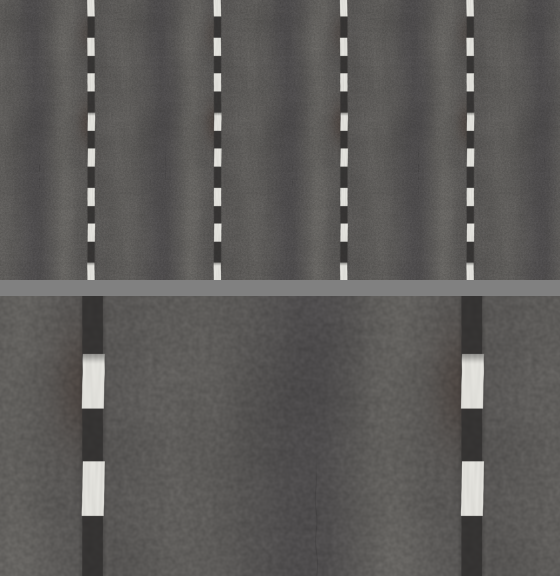
Top, the full canvas; bottom, a detail of the centre.
Reproduce this texture procedurally as a Shadertoy shader.

```glsl
// All lengths are fractions of the canvas height.
const float LANE_WIDTH = 0.4514;
const float FIRST_LINE = 0.3255;
const float LINE_WIDTH = 0.0262;
const float DASH_PERIOD = 0.1339;
const float DASH_LENGTH = 0.0650;
const float DASH_STAGGER = 0.0033;
const float DASH_JITTER = 0.0020;
const float DASH_TILT = 0.045;
const float GRAIN_SCALE = 140.0;
const float GRAIN_AMOUNT = 0.10;
const float BLOTCH_AMOUNT = 0.09;
const float STREAK_AMOUNT = 0.07;
const float CRACK_WIDTH = 0.0016;

const vec3 ASPHALT = vec3(0.342, 0.335, 0.329);
const vec3 WHEEL_TRACK = vec3(0.297, 0.289, 0.294);
const vec3 WORN_ASPHALT = vec3(0.394, 0.387, 0.375);
const vec3 RUST_STAIN = vec3(0.275, 0.235, 0.215);
const vec3 WHITE_PAINT = vec3(0.880, 0.877, 0.857);
const vec3 DARK_PAINT = vec3(0.208, 0.202, 0.199);

float hash(vec2 p) {
    vec3 q = fract(vec3(p.xyx) * 0.1031);
    q += dot(q, q.yzx + 33.33);
    return fract((q.x + q.y) * q.z);
}

float cornerSlope(vec2 cell, vec2 toPoint) {
    float angle = 6.2832 * hash(cell);
    return dot(vec2(cos(angle), sin(angle)), toPoint);
}

float gradientNoise(vec2 p) {
    vec2 cell = floor(p), f = fract(p);
    vec2 u = f * f * f * (f * (f * 6.0 - 15.0) + 10.0);
    vec2 e = vec2(1.0, 0.0);
    float low = mix(cornerSlope(cell, f), cornerSlope(cell + e, f - e), u.x);
    float high = mix(cornerSlope(cell + e.yx, f - e.yx),
                     cornerSlope(cell + e.xx, f - e.xx), u.x);
    return mix(low, high, u.y);
}

float fractalNoise(vec2 p) {
    float sum = 0.0, amplitude = 0.6;
    for (int i = 0; i < 4; i++) {
        sum += amplitude * gradientNoise(p);
        p = p * 2.03 + 17.3;
        amplitude *= 0.5;
    }
    return sum;
}

float bump(float x, float center, float radius) {
    float d = (x - center) / radius;
    return exp(-d * d);
}

// Coverage of the band |x| < halfWidth with softened edges.
float band(float x, float halfWidth, float soft) {
    return 1.0 - smoothstep(-soft, soft, abs(x) - halfWidth);
}

// p.x runs from one line to the next, so every lane is the same.
vec3 asphalt(vec2 p) {
    float across = p.x / LANE_WIDTH;
    float drift = across + 0.05 * gradientNoise(vec2(across * 3.0, p.y * 4.0));

    // Long bands of wear
    vec3 color = mix(ASPHALT, WHEEL_TRACK, 0.85 * bump(drift, 0.56, 0.12));
    color = mix(color, WORN_ASPHALT, 0.90 * bump(drift, 0.80, 0.10));
    color = mix(color, WORN_ASPHALT, 0.55 * bump(drift, 0.25, 0.13));

    // Brown stains beside the line
    float stain = bump(p.y, 0.56, 0.07) + 0.6 * bump(p.y, 0.88, 0.06);
    color = mix(color, RUST_STAIN, 0.60 * stain * bump(across, 0.97, 0.07));

    // Blotches, long streaks, creases and stone grain
    color *= 1.0 + BLOTCH_AMOUNT * fractalNoise(p * 7.0 + 4.0);
    color *= 1.0 + STREAK_AMOUNT * fractalNoise(p * vec2(24.0, 2.5) + 61.0);
    color *= 1.0 + 0.05 * fractalNoise(p * vec2(9.0, 60.0) + 31.0);
    float grain = gradientNoise(p * GRAIN_SCALE)
                + 0.7 * gradientNoise(p * GRAIN_SCALE * 1.7 + 53.0);
    color *= 1.0 + GRAIN_AMOUNT * grain;

    // Hairline crack
    float wobble = 0.006 * gradientNoise(vec2(p.y * 22.0, 7.0));
    float crack = band(p.x - 0.59 * LANE_WIDTH - wobble, 0.0, CRACK_WIDTH);
    crack *= smoothstep(0.28, 0.34, p.y) * (1.0 - smoothstep(0.44, 0.48, p.y));
    return color * (1.0 - 0.22 * crack);
}

// x is the signed distance from the center of the nearest line.
vec3 paintLine(vec3 ground, float x, float y, float pixel) {
    float index = floor(y / DASH_PERIOD + 0.25);
    float start = DASH_STAGGER * (2.0 * mod(index, 2.0) - 1.0)
                + DASH_JITTER * (hash(vec2(index, 3.0)) - 0.5);
    float along = y - index * DASH_PERIOD - start - 0.5 * DASH_LENGTH;
    float lean = hash(vec2(index, 8.0)) - 0.5;
    float dashX = x - DASH_JITTER * lean - DASH_TILT * lean * along;

    float shadow = band(x, 0.5 * LINE_WIDTH + 0.002, 0.003);
    vec3 color = mix(ground, ground * 0.88, shadow);
    float rough = 0.0006 * gradientNoise(vec2(y * 60.0, 2.0));
    vec3 dark = DARK_PAINT * (1.0 + 0.06 * gradientNoise(vec2(x, y) * 130.0));
    color = mix(color, dark, band(x + rough, 0.47 * LINE_WIDTH, pixel));

    // White dashes with brush streaks; every fourth is scuffed at its upper end
    float streak = gradientNoise(vec2(dashX * 260.0, y * 18.0));
    float scuff = smoothstep(0.30, 0.50, along / DASH_LENGTH)
                * step(mod(index, 4.0), 0.5);
    vec3 white = WHITE_PAINT * (1.0 + 0.05 * streak - 0.32 * scuff);
    float dash = band(dashX + rough, 0.5 * LINE_WIDTH, pixel)
               * band(along, 0.5 * DASH_LENGTH, pixel);
    return mix(color, white, dash);
}

void mainImage(out vec4 fragColor, in vec2 fragCoord) {
    vec2 p = fragCoord / iResolution.y;
    float pixel = 0.75 / iResolution.y;
    float laneX = mod(p.x - FIRST_LINE, LANE_WIDTH);
    float lineX = mod(laneX + 0.5 * LANE_WIDTH, LANE_WIDTH) - 0.5 * LANE_WIDTH;
    vec3 color = asphalt(vec2(laneX, p.y));
    fragColor = vec4(paintLine(color, lineX, p.y, pixel), 1.0);
}
```
